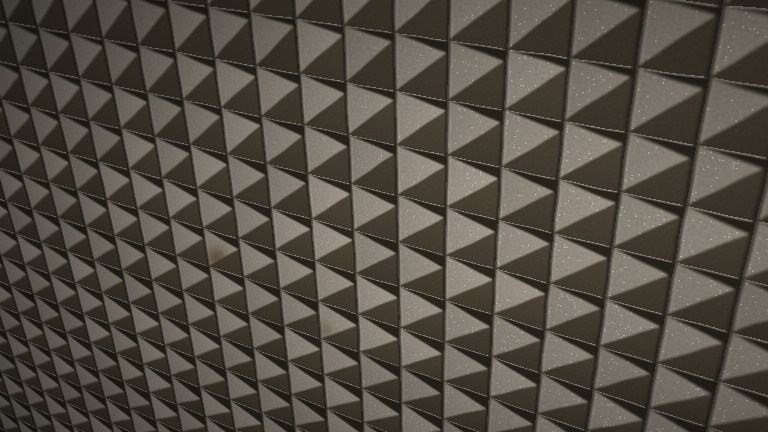
A WebGL 1 fragment shader for this texture:

```glsl
precision highp float;
// Pyramid acoustic foam seen obliquely: a projective grid of square cells, each
// split into a lit left facet, a shaded lower facet and a deep upper gap, with
// gradient-noise grain, glittering specks, slight wear and a lamp-like falloff.
uniform vec2 u_resolution;

// Foam plane, in canvas heights with y pointing down
const vec2 GRID_ORIGIN = vec2(0.030, -0.0486);
const vec2 COLUMN_STEP = vec2(0.110, 0.0266);
const vec2 ROW_STEP = vec2(0.0021, 0.1125);
const vec2 DEPTH_STEP = vec2(-0.029, 0.034);

const vec3 LIT = vec3(0.575, 0.545, 0.500);
const vec3 SHADE = vec3(0.275, 0.245, 0.195);
const vec3 GAP = vec3(0.150, 0.135, 0.105);
const vec3 STAIN = vec3(0.30, 0.23, 0.12);

vec2 hash2(vec2 p) {
  vec3 q = fract(p.xyx * vec3(0.1031, 0.1030, 0.0973));
  q += dot(q, q.yzx + 33.33);
  return fract((q.xx + q.yz) * q.zy);
}

float gradientDot(vec2 corner, vec2 offset) {
  return dot(hash2(corner) * 2.0 - 1.0, offset);
}

float gradientNoise(vec2 p) {
  vec2 i = floor(p), f = fract(p);
  vec2 s = f * f * f * (f * (f * 6.0 - 15.0) + 10.0);
  vec2 e = vec2(1.0, 0.0);
  float low = mix(gradientDot(i, f), gradientDot(i + e, f - e), s.x);
  float high = mix(gradientDot(i + e.yx, f - e.yx),
                   gradientDot(i + e.xx, f - e.xx), s.x);
  return mix(low, high, s.y);
}

// Canvas point to (column, row), by solving the inverse projection
vec2 toGrid(vec2 d) {
  vec2 a = COLUMN_STEP - DEPTH_STEP.x * d;
  vec2 b = ROW_STEP - DEPTH_STEP.y * d;
  return vec2(d.x * b.y - d.y * b.x, a.x * d.y - a.y * d.x)
       / (a.x * b.y - a.y * b.x);
}

// Sparse bright dots, one candidate per fine cell
float specks(vec2 p, float density, float soft) {
  vec2 id = floor(p);
  vec2 h = hash2(id + 71.0);
  float dist = length(fract(p) - 0.3 - 0.4 * h);
  float dotMask = 1.0 - smoothstep(0.12, 0.26 + soft, dist);
  return dotMask * step(1.0 - density, hash2(id + 19.0).x);
}

float spot(vec2 p, vec2 center, float radius) {
  vec2 d = (p - center) / radius;
  return exp(-dot(d, d));
}

// One pyramid: uv spans its cell, apex is where its tip appears
vec3 pyramid(vec2 uv, vec2 apex, float soft) {
  float lower = uv.y - 1.0 + uv.x * (1.0 - apex.y) / apex.x;
  float upper = uv.y - uv.x * apex.y / apex.x;
  vec3 lit = LIT * (0.93 + 0.12 * uv.x);
  vec3 shade = SHADE * (1.10 - 0.22 * uv.y);
  vec3 color = mix(lit, shade, smoothstep(-soft, soft, lower));
  color = mix(color, shade * 0.85, smoothstep(-soft, soft, uv.x - apex.x));
  float gap = 1.0 - smoothstep(-soft, soft, upper);
  return mix(color, GAP, gap * smoothstep(0.0, soft, uv.y));
}

void main() {
  vec2 p = (gl_FragCoord.xy - 0.5 * u_resolution) / u_resolution.y;
  p.y = -p.y;
  vec2 grid = toGrid(p - GRID_ORIGIN);
  float depth = 1.0 + dot(DEPTH_STEP, grid);
  float pixel = depth / (0.11 * u_resolution.y);

  // Focus is sharpest near the middle
  float soft = pixel + 0.012 + 0.035 * dot(p, p);

  // Hand-cut wobble, then the cell and its own variation
  vec2 wobble = vec2(gradientNoise(grid * 1.7), gradientNoise(grid * 1.7 + 40.0));
  vec2 cut = grid + 0.025 * wobble;
  vec2 id = floor(cut), uv = fract(cut);
  vec2 vary = hash2(id + 50.0) - 0.5;
  vec2 apex = vec2(0.97 - 0.02 * smoothstep(0.1, 0.8, p.x),
                   clamp(0.24 + 0.022 * id.y, 0.12, 0.40));
  apex += vary * vec2(0.03, 0.06);
  vec3 color = pyramid(uv, apex, soft) * (1.0 + 0.10 * vary.x);

  // Column seams: a dark groove beside a thin pale lip
  float groove = 1.0 - smoothstep(0.012, 0.022 + soft, min(uv.x, 1.0 - uv.x));
  color = mix(color, GAP, 0.65 * groove);
  float lip = 1.0 - smoothstep(0.0, 0.012 + soft, abs(uv.x - 0.055));
  color += 0.035 * lip * smoothstep(0.1, 0.3, uv.y);

  // Grain, glitter on the lit facets and two worn tips
  float grain = gradientNoise(grid * 19.0) + 0.6 * gradientNoise(grid * 43.0);
  color *= 1.0 + 0.09 * grain;
  float litAmount = smoothstep(0.32, 0.48, color.r);
  float glitterArea = smoothstep(-0.5, 0.4, p.x);
  color += 0.20 * litAmount * glitterArea * specks(grid * 21.0, 0.07, pixel * 8.0);
  float wear = spot(p, vec2(-0.387, 0.095), 0.022)
             + 0.5 * spot(p, vec2(-0.137, 0.264), 0.018);
  color = mix(color, STAIN, 0.6 * wear);

  // Falloff of the light from right of centre
  vec2 fromLamp = p - vec2(0.20, 0.02);
  color *= 1.04 * exp(-dot(fromLamp * fromLamp, vec2(0.42, 1.15)));
  gl_FragColor = vec4(color, 1.0);
}
```
